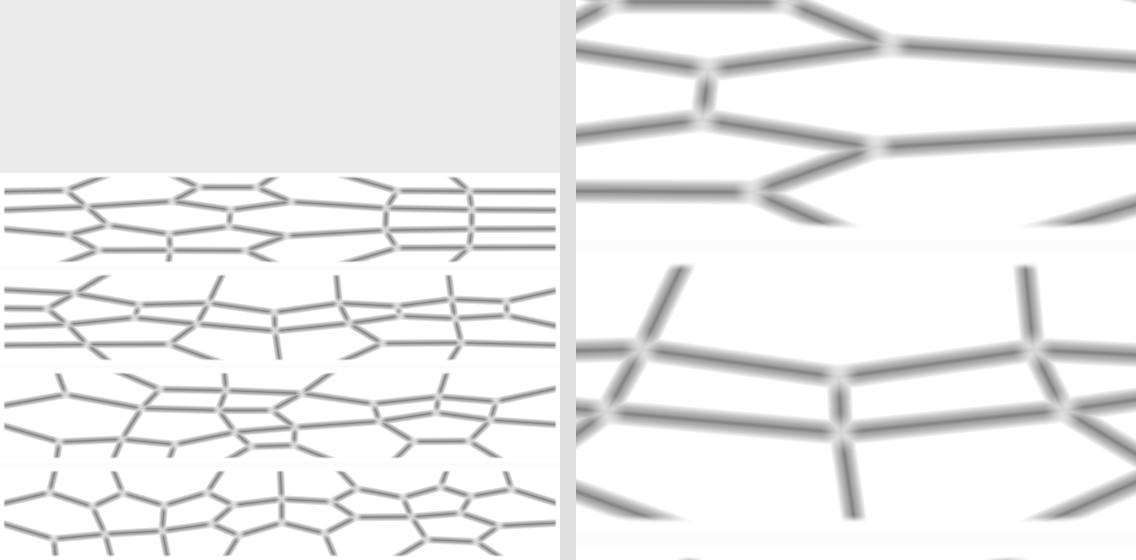
Left: the whole. Right: its middle third, enlarged.
Give the GLSL for this pattern, as a WebGL 1 fragment shader.

```glsl
precision highp float;
// Four wide panels of relaxed random domino tilings, drawn as soft grey veins below a plain grey block.

uniform vec2 u_resolution;

// Each panel is a lattice of 10 by 5 squares, so 11 by 6 vertices.
const int VERTICES = 66;
const int FIRST_INNER = 12;
const int END_INNER = 54;
const vec2 SQUARE = vec2(0.1, 0.0332);
const float PANEL_HEIGHT = 0.166;
const float PANEL_PITCH = 0.175;
const float BLOCK_BOTTOM = 0.691;
const float BLOCK_GREY = 0.923;

// Vertex position in xy; edge weight to the right neighbour in z, to the upper one in w
vec4 node[VERTICES];

float hash(vec2 c) {
  return fract(sin(dot(c, vec2(127.1, 311.7))) * 43758.5453);
}

// Column and row of a vertex
vec2 latticeCoord(int k) {
  float row = floor((float(k) + 0.5) / 11.0);
  return vec2(float(k) - 11.0 * row, row);
}

bool isInner(int k) {
  float column = latticeCoord(k).x;
  return column > 0.5 && column < 9.5;
}

// Weights are ordered right, left, up, down
bool isStraight(vec4 weights) {
  return weights.x + weights.y < 0.5 || weights.z + weights.w < 0.5;
}

float segmentDistance(vec2 p, vec2 a, vec2 b) {
  vec2 ab = b - a;
  return length(p - a - ab * clamp(dot(p - a, ab) / dot(ab, ab), 0.0, 1.0));
}

void tileDominoes(float seed) {
  // Start with every domino lying flat
  for (int k = 0; k < VERTICES; k++) {
    vec2 c = latticeCoord(k);
    float right = c.y > 0.5 && c.x < 9.5 ? 1.0 : 0.0;
    float up = c.x > 0.5 && c.x < 9.5 && mod(c.x, 2.0) < 0.5 ? 1.0 : 0.0;
    node[k] = vec4(c * SQUARE, right, up);
  }
  // Turn random pairs of parallel dominoes
  for (int sweep = 0; sweep < 12; sweep++) {
    for (int k = FIRST_INNER; k < END_INNER; k++) {
      if (!isInner(k) || hash(vec2(float(k + sweep * VERTICES), seed)) < 0.5) continue;
      vec4 w = vec4(node[k].z, node[k - 1].z, node[k].w, node[k - 11].w);
      if (isStraight(w)) {
        float lying = 1.0 - w.x;
        node[k].zw = vec2(lying, 1.0 - lying);
        node[k - 1].z = lying;
        node[k - 11].w = 1.0 - lying;
      }
    }
  }
}

// Pull each vertex to the mean of its neighbours, keeping the rim fixed
void relaxVertices() {
  // Stiffen straight-through edges so that both halves act as one
  for (int k = FIRST_INNER; k < END_INNER; k++) {
    if (isInner(k) && isStraight(vec4(node[k].z, node[k - 1].z, node[k].w, node[k - 11].w))) {
      node[k].zw *= 2.0;
      node[k - 1].z *= 2.0;
      node[k - 11].w *= 2.0;
    }
  }
  for (int sweep = 0; sweep < 16; sweep++) {
    for (int k = FIRST_INNER; k < END_INNER; k++) {
      if (!isInner(k)) continue;
      vec4 w = vec4(node[k].z, node[k - 1].z, node[k].w, node[k - 11].w);
      vec2 mean = (w.x * node[k + 1].xy + w.y * node[k - 1].xy
        + w.z * node[k + 11].xy + w.w * node[k - 11].xy) / dot(w, vec4(1.0));
      node[k].xy += 1.45 * (mean - node[k].xy);
    }
  }
}

// Darkness of the veins at a place in one panel
float veinInk(vec2 p, float seed) {
  tileDominoes(seed);
  relaxVertices();

  float vein = 1.0;
  for (int k = 0; k < 55; k++) {
    if (node[k].z > 0.5) vein = min(vein, segmentDistance(p, node[k].xy, node[k + 1].xy));
    if (node[k].w > 0.5) vein = min(vein, segmentDistance(p, node[k].xy, node[k + 11].xy));
  }
  float joint = 1.0;
  for (int k = FIRST_INNER; k < END_INNER; k++) {
    vec4 w = vec4(node[k].z, node[k - 1].z, node[k].w, node[k - 11].w);
    if (isInner(k) && !isStraight(w)) joint = min(joint, length(p - node[k].xy));
  }

  // Soft halo, dark core, pale joints and faded rim
  float ink = 0.41 * (1.0 - pow(min(vein / 0.0078, 1.0), 1.5));
  ink += 0.07 * (1.0 - smoothstep(0.0, 0.002, vein));
  ink *= mix(0.35, 1.0, smoothstep(0.001, 0.013, joint));
  vec2 rim = min(p, vec2(1.0, PANEL_HEIGHT) - p);
  return ink * smoothstep(0.005, 0.0105, min(rim.x, rim.y));
}

void main() {
  vec2 uv = gl_FragCoord.xy / u_resolution;
  float shade = BLOCK_GREY;
  if (uv.y < BLOCK_BOTTOM + 0.004) {
    float panel = min(floor(uv.y / PANEL_PITCH), 3.0);
    vec2 p = vec2(uv.x, uv.y - panel * PANEL_PITCH);
    float gap = abs(p.y - 0.5 * (PANEL_HEIGHT + PANEL_PITCH));
    float paper = 1.0 - 0.014 * (1.0 - smoothstep(0.0, 0.009, gap));
    shade = mix(paper - veinInk(p, panel + 3.0), BLOCK_GREY, smoothstep(-0.003, 0.003, uv.y - BLOCK_BOTTOM));
  }
  gl_FragColor = vec4(vec3(shade), 1.0);
}
```
